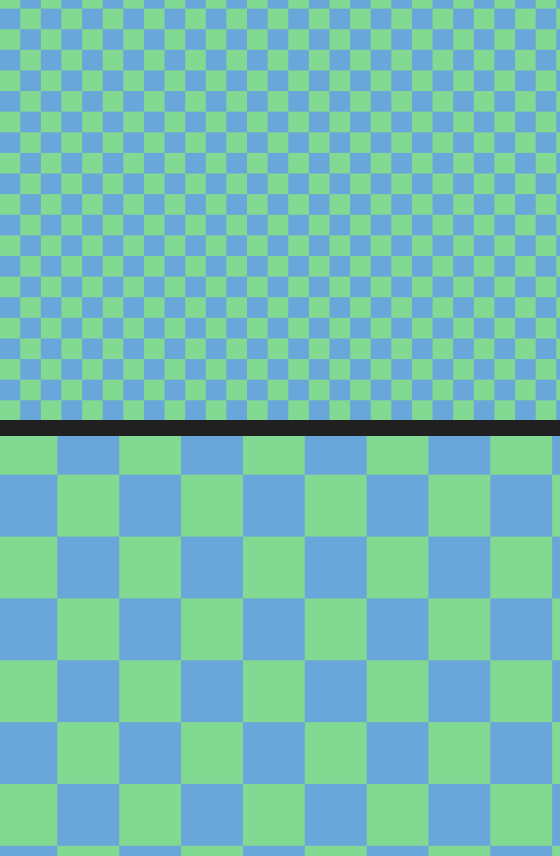
Top, the full canvas; bottom, a detail of the centre.
Write a Shadertoy shader that draws this pattern.

```glsl
// Square wave of +1 and -1 bands, each pi wide, with edges one pixel soft
vec2 softBands(vec2 phase, float phasePerPixel) {
    return clamp(2.0 * sin(phase) / phasePerPixel, -1.0, 1.0);
}

void mainImage(out vec4 fragColor, in vec2 fragCoord) {
    vec2 p = fragCoord / iResolution.y;

    // 64 / pi squares fit the canvas height, nudged slightly left and down
    vec2 bands = softBands(64.0 * (p + vec2(0.0009, 0.0022)), 64.0 / iResolution.y);

    // The product of both band directions gives the checker
    float checker = 0.5 + 0.5 * bands.x * bands.y;

    vec3 blue = vec3(0.41, 0.65, 0.85);
    vec3 green = vec3(0.51, 0.85, 0.57);
    fragColor = vec4(mix(blue, green, checker), 1.0);
}
```
